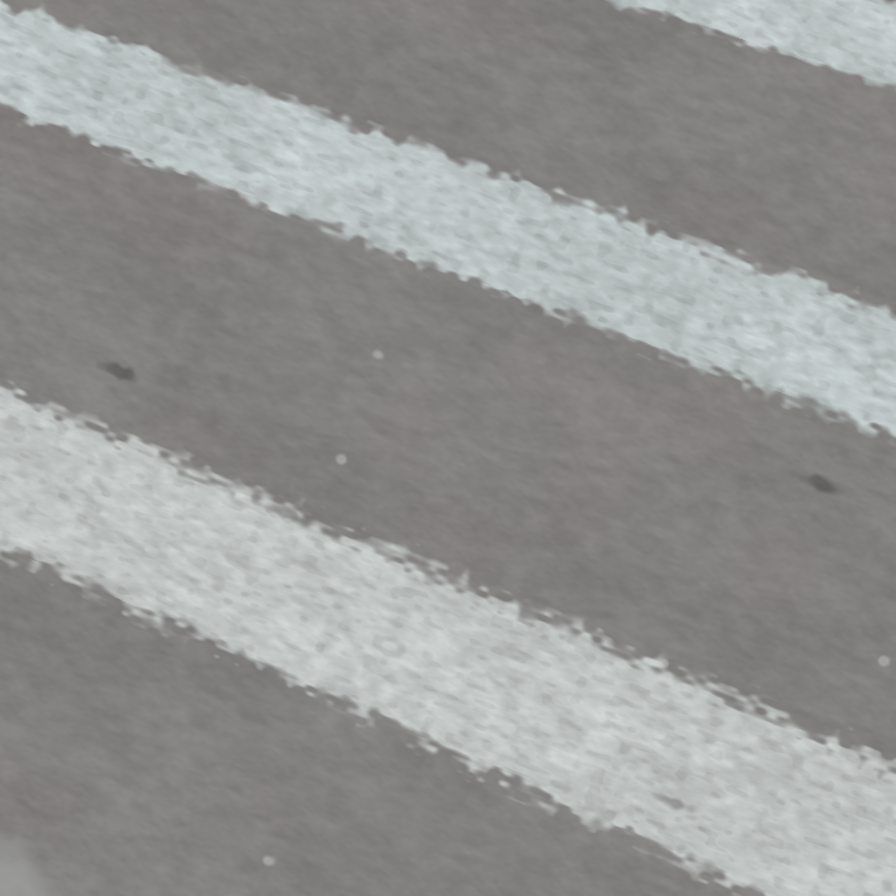
A Shadertoy shader for this texture:

```glsl
// Worn white road stripes, receding diagonally across grey asphalt.

const vec3 ASPHALT_DARK  = vec3(0.46, 0.455, 0.45);
const vec3 ASPHALT_LIGHT = vec3(0.55, 0.545, 0.54);
const vec3 PAINT_WORN    = vec3(0.64, 0.65, 0.645);
const vec3 PAINT_CLEAN   = vec3(0.78, 0.80, 0.795);
const float PAINTED_SHARE = 0.31;   // painted part of each period

float hash(vec2 p) {
    vec3 h = fract(vec3(p.xyx) * 0.1031);
    h += dot(h, h.yzx + 33.33);
    return fract((h.x + h.y) * h.z);
}

float noise(vec2 p) {
    vec2 i = floor(p), f = fract(p);
    f = f * f * (3.0 - 2.0 * f);
    return mix(mix(hash(i), hash(i + vec2(1, 0)), f.x),
               mix(hash(i + vec2(0, 1)), hash(i + vec2(1, 1)), f.x), f.y);
}

float fbm(vec2 p) {
    float sum = 0.0, amp = 0.5;
    for (int i = 0; i < 4; i++) {
        sum += amp * noise(p);
        p = mat2(1.6, 0.5, -0.5, 1.6) * p + 17.3;
        amp *= 0.5;
    }
    return sum / 0.9375;
}

// Stripe number: lines fan out slightly and shrink with distance.
float stripeCoord(vec2 uv) {
    float height = (uv.y + 0.5276 * uv.x) / (1.0 + 0.18 * uv.x) - 0.392;
    return 1.634 * height / (1.0 - 0.402 * height);
}

// Signed distance to the painted band, in periods.
float stripeDistance(float t, float share) {
    return abs(fract(t - 0.5 * share + 0.5) - 0.5) - 0.5 * share;
}

// Soft elongated flecks, at most one per grid cell.
float flecks(vec2 p, vec2 cells, vec2 radius, float density, float seed) {
    vec2 id = floor(p * cells) + seed;
    vec2 center = 0.3 + 0.4 * vec2(hash(id + 3.1), hash(id + 8.7));
    vec2 offset = (fract(p * cells) - center) / cells;
    float size = mix(0.6, 1.1, hash(id + 5.3));
    float d = length(offset / (radius * size)) + 0.5 * (noise(p * 110.0) - 0.5);
    return step(hash(id), density) * (1.0 - smoothstep(0.3, 1.1, d));
}

vec3 asphalt(vec2 p) {
    float mottling = fbm(p * vec2(7.0, 12.0));
    float grain = fbm(p * vec2(45.0, 100.0) + 40.0);
    float grit = noise(p * vec2(150.0, 260.0));
    float tone = 0.5 + 0.6 * (mottling - 0.5) + 0.75 * (grain - 0.5) + 0.2 * (grit - 0.5);
    vec3 color = mix(ASPHALT_DARK, ASPHALT_LIGHT, tone);
    color += vec3(0.008, 0.0, -0.004) * (noise(p * 9.0) - 0.3);
    color -= 0.11 * flecks(p, vec2(3.5, 6.0), vec2(0.030, 0.010), 0.3, 21.0);
    color += 0.13 * flecks(p, vec2(9.0, 9.0), vec2(0.009, 0.007), 0.1, 54.0);
    return color;
}

vec3 paint(vec2 p, float t) {
    float blotches = fbm(p * vec2(9.0, 18.0) + 70.0);
    float grain = fbm(p * vec2(60.0, 130.0) + 90.0);
    float scratches = smoothstep(0.60, 0.85, noise(p * vec2(70.0, 150.0) + 11.0));
    float clean = 0.78 + 0.5 * (blotches - 0.5) + 1.1 * (grain - 0.5) - 0.3 * scratches;
    vec3 color = mix(PAINT_WORN, PAINT_CLEAN, clean);
    return color + vec3(-0.012, 0.004, 0.008) * smoothstep(0.4, 1.0, t);
}

void mainImage(out vec4 fragColor, in vec2 fragCoord) {
    vec2 uv = fragCoord / iResolution.xy;

    // Road axes: x along the stripes, y across them
    float angle = -0.38;
    vec2 along = vec2(cos(angle), sin(angle));
    vec2 p = vec2(dot(uv, along), dot(uv, vec2(-along.y, along.x))) + 2.0;

    // Ragged stripe edges, softer on the far side
    float t = stripeCoord(uv);
    float d = stripeDistance(t, PAINTED_SHARE);
    float farSide = smoothstep(0.3, 0.7, fract(t) / PAINTED_SHARE);
    d += 0.035 * (fbm(p * vec2(28.0, 50.0)) - 0.5);
    d += mix(0.025, 0.05, farSide) * (noise(p * vec2(80.0, 160.0)) - 0.5);
    float softness = mix(0.012, 0.020, farSide);
    float coverage = 1.0 - smoothstep(-softness, softness, d);

    // Chips where the road shows through
    coverage *= 1.0 - 0.7 * flecks(p, vec2(4.0, 9.0), vec2(0.035, 0.009), 0.12, 83.0);

    // Dusty residue in the near corner
    float residue = 1.0 - smoothstep(0.03, 0.10, length(uv * vec2(1.0, 1.1)) + 0.08 * (fbm(p * 22.0) - 0.5));

    vec3 road = mix(asphalt(p), PAINT_WORN, 0.6 * residue);
    fragColor = vec4(mix(road, paint(p, t), coverage), 1.0);
}
```
